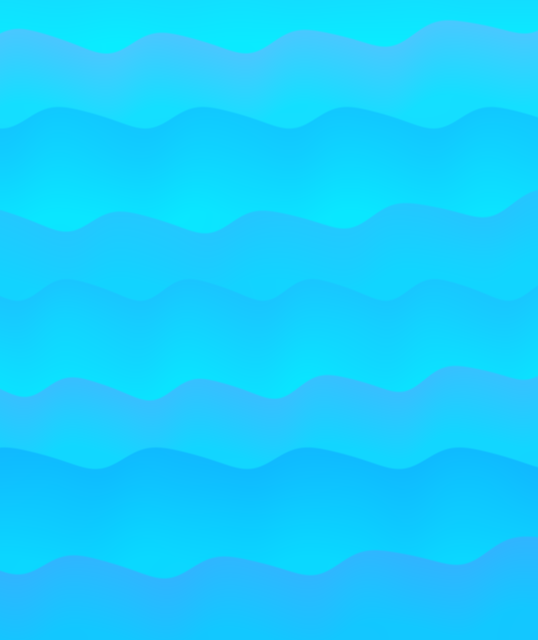
Give the GLSL for this background, as a WebGL 2 fragment shader.

```glsl
#version 300 es
precision highp float;
// Seven overlapping bands of soft blue sea waves, each fading to cyan below its crest.

uniform vec2 u_resolution;
out vec4 fragColor;

const int WAVE_COUNT = 7;
const float TAU = 6.2831853;
const float AMPLITUDE = 0.0168;
const float SKEW = 0.35;
const float EDGE_SOFTNESS = 0.0022;
const float DRIFT = 0.075;
const float DRIFT_CENTER = 0.32;
const float MOTTLE = 0.016;

const vec3 SKY_TOP = vec3(0.07, 0.87, 1.0);
const vec3 SKY_FOOT = vec3(0.04, 0.92, 1.0);

// Wave lines: depth below the top, crest spacing and first crest
const float LEVEL[WAVE_COUNT] = float[](0.068, 0.184, 0.348, 0.453, 0.609, 0.716, 0.887);
const float PERIOD[WAVE_COUNT] = float[](0.262, 0.268, 0.261, 0.228, 0.234, 0.282, 0.275);
const float CREST_X[WAVE_COUNT] = float[](0.039, 0.109, 0.225, 0.124, 0.137, 0.008, 0.140);

// Band colours just below the line and at the foot
const vec3 CREST_COLOR[WAVE_COUNT] = vec3[](
    vec3(0.29, 0.78, 1.0), vec3(0.07, 0.78, 1.0), vec3(0.14, 0.78, 1.0),
    vec3(0.10, 0.775, 1.0), vec3(0.22, 0.75, 1.0), vec3(0.06, 0.73, 1.0),
    vec3(0.19, 0.71, 1.0));
const vec3 FOOT_COLOR[WAVE_COUNT] = vec3[](
    vec3(0.08, 0.87, 1.0), vec3(0.04, 0.90, 1.0), vec3(0.07, 0.83, 1.0),
    vec3(0.04, 0.89, 1.0), vec3(0.07, 0.84, 1.0), vec3(0.04, 0.845, 1.0),
    vec3(0.07, 0.785, 1.0));

float hash(vec2 p) {
    return fract(sin(dot(p, vec2(127.1, 311.7))) * 43758.5453);
}

float valueNoise(vec2 p) {
    vec2 cell = floor(p);
    vec2 f = fract(p);
    f = f * f * (3.0 - 2.0 * f);
    float low = mix(hash(cell), hash(cell + vec2(1.0, 0.0)), f.x);
    float high = mix(hash(cell + vec2(0.0, 1.0)), hash(cell + vec2(1.0, 1.0)), f.x);
    return mix(low, high, f.y);
}

// Leaning ripple: crests at whole periods, slow fall and quick rise
float ripple(float x, float period, float crestX) {
    float phase = TAU * (x - crestX) / period;
    return cos(phase - SKEW * (1.0 - cos(phase)));
}

// Every other line bends upward toward the right
float waveLine(float x, int i) {
    float offset = x - DRIFT_CENTER;
    float drift = i % 2 == 0 ? DRIFT * offset * offset : 0.0;
    return LEVEL[i] - drift - AMPLITUDE * ripple(x, PERIOD[i], CREST_X[i]);
}

vec3 bandColor(float below, float height, vec3 crest, vec3 foot) {
    return mix(crest, foot, clamp(below / height, 0.0, 1.0));
}

void main() {
    vec2 uv = gl_FragCoord.xy / u_resolution;
    float depth = 1.0 - uv.y;
    float softness = max(EDGE_SOFTNESS, 0.75 / u_resolution.y);

    vec3 color = bandColor(depth, LEVEL[0], SKY_TOP, SKY_FOOT);

    // Lower bands cover the ones above
    for (int i = 0; i < WAVE_COUNT; i++) {
        float nextLevel = i + 1 < WAVE_COUNT ? LEVEL[i + 1] : 1.0;
        float below = depth - waveLine(uv.x, i);
        vec3 band = bandColor(below, nextLevel - LEVEL[i], CREST_COLOR[i], FOOT_COLOR[i]);
        color = mix(color, band, smoothstep(-softness, softness, below));
    }

    // Faint cloudy tint
    float cloud = valueNoise(uv * vec2(9.0, 12.0)) - 0.5;
    color += MOTTLE * cloud * vec3(-0.6, 1.0, 0.0);

    fragColor = vec4(clamp(color, 0.0, 1.0), 1.0);
}
```
